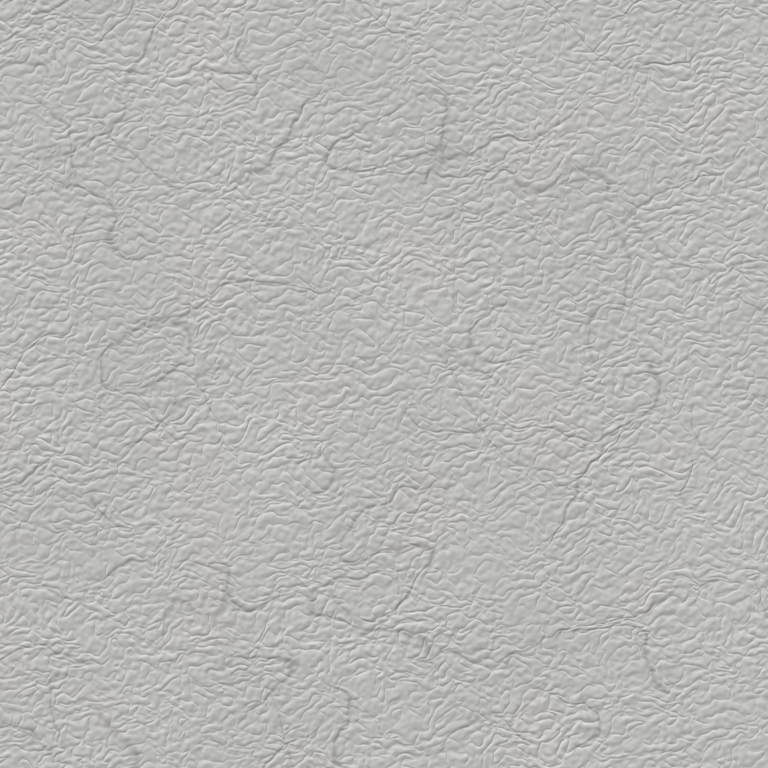
Write a WebGL 2 fragment shader that draws this texture.

```glsl
#version 300 es
precision highp float;
// Fine wrinkled plaster in neutral grey, lit from above. Folded gradient
// noise forms the small creases, masked contours of coarse noise form the
// long cracks, and the slope of that height field sets the brightness.

uniform vec2 u_resolution;
out vec4 fragColor;

const vec3  BASE_COLOR    = vec3(0.722, 0.721, 0.712);
const vec2  LIGHT_DIR     = vec2(-0.34, 0.94);
const float SLOPE_STEP    = 0.0012;  // half width of the slope sample
const float RELIEF_GAIN   = 0.35;
const float TONE_LIMIT    = 0.21;    // soft limit of the shading
const vec2  GRAIN_FREQ    = vec2(40.0, 60.0);
const float GRAIN_ANGLE   = 0.16;
const float CREASE_SHARP  = 0.35;    // smaller gives flatter plateaus
const float GRIT_FREQ     = 125.0;
const float GRIT_HEIGHT   = 0.35;
const vec2  CRACK_FREQ    = vec2(4.5, 9.0);
const float CRACK_WIDTH   = 0.0017;
const float CRACK_DEPTH   = 0.28;
const float CRACK_SHADE   = 0.075;
const float MOTTLE        = 0.016;

mat2 rotation(float a) {
    float c = cos(a), s = sin(a);
    return mat2(c, -s, s, c);
}

// Unit gradient for a lattice point, from an integer hash.
vec2 latticeGradient(vec2 cell) {
    uvec2 v = uvec2(ivec2(cell)) * 1664525u + 1013904223u;
    v.x += v.y * 1664525u;
    v.y += v.x * 1664525u;
    v ^= v >> 16u;
    v.x += v.y * 1664525u;
    v.x ^= v.x >> 16u;
    float angle = float(v.x & 65535u) / 65536.0 * 6.28319;
    return vec2(cos(angle), sin(angle));
}

float gradientNoise(vec2 p) {
    vec2 i = floor(p), f = p - i;
    vec2 u = f * f * f * (f * (f * 6.0 - 15.0) + 10.0);
    vec2 e = vec2(1.0, 0.0);
    float a = dot(latticeGradient(i), f);
    float b = dot(latticeGradient(i + e), f - e);
    float c = dot(latticeGradient(i + e.yx), f - e.yx);
    float d = dot(latticeGradient(i + 1.0), f - 1.0);
    return mix(mix(a, b, u.x), mix(c, d, u.x), u.y);
}

vec2 noisePair(vec2 p) {
    return vec2(gradientNoise(p), gradientNoise(p + vec2(37.3, 81.7)));
}

// Bends straight runs into wandering, jagged ones.
vec2 warp(vec2 p) {
    return p + 0.018 * noisePair(p * 17.0) + 0.006 * noisePair(p * 52.0);
}

// Thin broken lines along the zero contours of stretched noise.
float crackLine(vec2 p, float angle, float seed) {
    vec2 q = rotation(angle) * p * CRACK_FREQ + seed;
    float d = abs(gradientNoise(q)) / CRACK_FREQ.y;
    float mask = smoothstep(-0.02, 0.22, gradientNoise(p * 6.5 + seed * 1.7));
    return mask * exp(-d * d / (CRACK_WIDTH * CRACK_WIDTH));
}

float cracks(vec2 warped) {
    return max(crackLine(warped, 0.48, 11.3),
           max(crackLine(warped, 0.15, 47.9),
               0.7 * crackLine(warped, -0.95, 83.1)));
}

// Folded noise: flat little plateaus parted by sharp creases.
float grain(vec2 warped) {
    vec2 q = rotation(GRAIN_ANGLE) * warped * GRAIN_FREQ;
    float n = gradientNoise(q)
            + 0.5 * gradientNoise(rotation(0.7) * q * 2.1 + 19.4);
    float fold = sqrt(n * n + 0.0006);
    return fold / (fold + CREASE_SHARP);
}

float surfaceHeight(vec2 p) {
    vec2 warped = warp(p);
    float grit = gradientNoise(rotation(0.4) * p * GRIT_FREQ);
    return grain(warped) + GRIT_HEIGHT * grit - CRACK_DEPTH * cracks(warped);
}

void main() {
    vec2 uv = gl_FragCoord.xy / min(u_resolution.x, u_resolution.y);

    // Faces turned toward the light are bright, the others dark.
    vec2 offset = LIGHT_DIR * SLOPE_STEP;
    float slope = surfaceHeight(uv - offset) - surfaceHeight(uv + offset);
    float roughness = 1.0 + 0.5 * gradientNoise(uv * 8.0 + 5.2);
    float shade = slope * RELIEF_GAIN * roughness;
    shade /= sqrt(1.0 + shade * shade / (TONE_LIMIT * TONE_LIMIT));

    // Shadow inside the cracks and a faint broad unevenness.
    shade -= CRACK_SHADE * cracks(warp(uv));
    shade += MOTTLE * gradientNoise(uv * 5.0 + 63.8);
    vec3 tint = vec3(0.006, 0.0, -0.006) * gradientNoise(uv * 7.0 + 29.6);

    fragColor = vec4(clamp(BASE_COLOR + shade + tint, 0.0, 1.0), 1.0);
}
```
